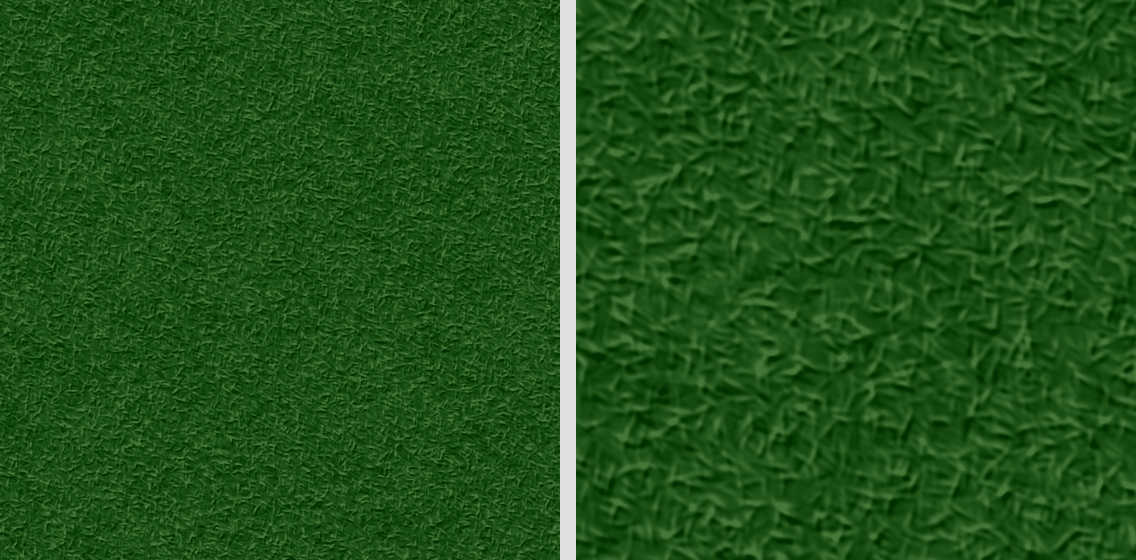
Left: the whole. Right: its middle third, enlarged.
Reproduce this texture procedurally as a WebGL 2 fragment shader.

```glsl
#version 300 es
precision highp float;
// Dense short-cut lawn: layers of tiny curved blades, each with a soft shadow.

#define CELLS 72.0          // grid cells across the canvas, per layer
#define LAYERS 8            // overlapping blade layers
#define BLADE_LENGTH 0.0063 // half length of a blade
#define BLADE_WIDTH 0.0020  // half width of a blade
#define LEAN 2.3            // favoured blade angle in radians
#define SPREAD 1.7          // how far angles stray from the lean
#define SHADOW 0.65         // shadow strength beside each blade
#define CONTRAST 0.94       // light and dark range of the blades
#define CLUMPING 0.06       // strength of the broad mottling
#define DARK_GREEN vec3(0.02, 0.22, 0.0)
#define LIGHT_GREEN vec3(0.21, 0.41, 0.17)

uniform vec2 u_resolution;
out vec4 fragColor;

// Three random values in 0..1 for an integer cell and layer
vec3 hash3(ivec3 cell) {
    uvec3 v = uvec3(cell) * 1664525u + 1013904223u;
    v.x += v.y * v.z;
    v.y += v.z * v.x;
    v.z += v.x * v.y;
    v ^= v >> 16u;
    v.x += v.y * v.z;
    v.y += v.z * v.x;
    v.z += v.x * v.y;
    return vec3(v >> 16u) / 65535.0;
}

// Uneven mottling from warped, rotated sines
float clumps(vec2 p) {
    mat2 turn = mat2(0.8, 0.6, -0.6, 0.8);
    vec2 q = p * vec2(28.0, 42.0);
    float sum = 0.0;
    float weight = 0.8;
    for (int i = 0; i < 5; i++) {
        q += 1.3 * sin(q.yx * 0.73 + float(i) * 1.9);
        sum += weight * sin(q.x) * sin(q.y + 0.7);
        q = turn * q * 1.5 + 3.1;
        weight *= 1.05;
    }
    return sum;
}

// Soft curved stroke along the given direction
float stroke(vec2 d, vec2 along, float bend, float width) {
    float u = dot(d, along) / BLADE_LENGTH;
    float v = dot(d, vec2(-along.y, along.x)) / width;
    v += bend * u * u;
    return exp(-u * u - v * v);
}

// Sum of light and dark blades, each with an opposite edge beside it
float blades(vec2 p, float width) {
    vec2 shadowShift = vec2(-0.5, 1.0) * BLADE_WIDTH * 1.25;
    ivec2 home = ivec2(floor(p * CELLS));
    float sum = 0.0;
    for (int layer = 0; layer < LAYERS; layer++) {
        for (int y = -1; y <= 1; y++) {
            for (int x = -1; x <= 1; x++) {
                ivec2 cell = home + ivec2(x, y);
                vec3 place = hash3(ivec3(cell, layer));
                vec3 form = hash3(ivec3(cell, layer + 64));
                vec2 d = p - (vec2(cell) + place.xy) / CELLS;
                float angle = LEAN + SPREAD * (place.z + form.x - 1.0);
                vec2 along = vec2(cos(angle), sin(angle));
                float bend = form.y - 0.5;
                float light = stroke(d, along, bend, width);
                float shade = stroke(d + shadowShift, along, bend, width);
                sum += mix(-0.5, 1.0, form.z) * (light - SHADOW * shade);
            }
        }
    }
    return sum;
}

void main() {
    float size = min(u_resolution.x, u_resolution.y);
    vec2 p = gl_FragCoord.xy / size;

    // Keep blades at least about a pixel wide for smooth edges
    float width = max(BLADE_WIDTH, 0.8 / size);

    // Expected blade sum, removed so the tone stays centred
    float density = float(LAYERS) * CELLS * CELLS;
    float mean = density * 0.25 * (1.0 - SHADOW) * 3.14159 * BLADE_LENGTH * width;

    float tone = 0.5 + CONTRAST * (blades(p, width) - mean) + CLUMPING * clumps(p);
    vec3 color = mix(DARK_GREEN, LIGHT_GREEN, clamp(tone, -0.2, 1.3));
    fragColor = vec4(clamp(color, 0.0, 1.0), 1.0);
}
```
